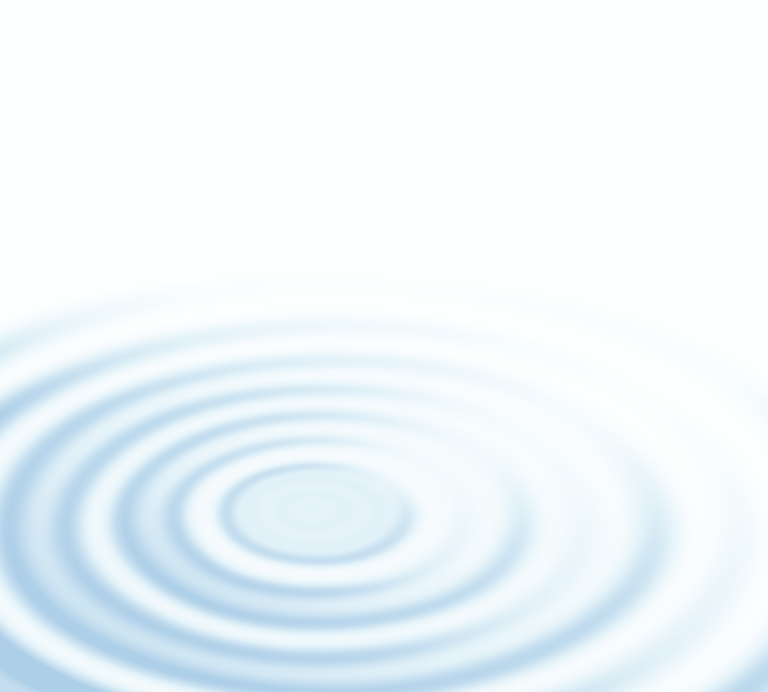
Give the GLSL for this background, as a Shadertoy shader.

```glsl
// Pale blue water ripples spreading in perspective beneath a white haze.

const vec3 WHITE = vec3(0.996, 1.0, 1.0);
const vec3 PALE_WATER = vec3(0.89, 0.95, 0.975);
const vec3 DEEP_WATER = vec3(0.68, 0.81, 0.91);

const float TAU = 6.28318;
const float ASPECT = 0.9023;
const int RING_COUNT = 7;

// Position on the water plane; larger circles slide toward the viewer.
vec2 toWaterPlane(vec2 p, vec2 centre, vec2 drift, float tilt) {
    vec2 q = (p - centre) * vec2(1.0, tilt);
    for (int i = 0; i < 4; i++) {
        q = (p - centre - drift * length(q)) * vec2(1.0, tilt);
    }
    return q;
}

float band(float x, float middle, float width) {
    float d = (x - middle) / width;
    return exp(-d * d);
}

// Small layered sines that keep the circles from being perfect.
float wobble(float angle, float radius) {
    return radius * (0.007 * sin(2.0 * angle + 9.0 * radius)
                   + 0.004 * sin(5.0 * angle - 17.0 * radius));
}

// Dark crests; every second one fades on the right.
float crests(float radius, float side, float right) {
    float strength = 0.08 + 0.62 * (1.0 - exp(-6.0 * side));
    float ink = 0.0;
    for (int i = 0; i < RING_COUNT; i++) {
        float n = float(i);
        float middle = 0.119 + 0.0705 * n + 0.00008 * n * n * n * n;
        float width = 0.015 + 0.0035 * n;
        float fading = i % 2 == 1 ? 1.0 - 0.65 * right : 1.0;
        ink += band(radius, middle, width) * strength * fading * (0.65 + 0.1 * n);
    }
    return ink;
}

// Shade between alternate crests, on the side away from the light.
float troughs(float radius, float side) {
    float wave = 0.5 + 0.5 * cos(TAU * (radius - 0.225) / 0.155);
    return 0.42 * wave * side * side * smoothstep(0.1, 0.2, radius)
         * (1.0 - smoothstep(0.54, 0.64, radius));
}

// Soft inner pool with faint ripples.
float pool(float radius) {
    float ripple = 0.24 + 0.035 * cos(TAU * radius / 0.042);
    return ripple * (1.0 - smoothstep(0.09, 0.15, radius));
}

vec3 waterColour(float ink) {
    vec3 colour = mix(WHITE, PALE_WATER, clamp(ink / 0.35, 0.0, 1.0));
    return mix(colour, DEEP_WATER, clamp((ink - 0.35) / 0.6, 0.0, 1.0));
}

void mainImage(out vec4 fragColor, in vec2 fragCoord) {
    vec2 p = fragCoord / iResolution.xy * vec2(1.0, ASPECT);

    vec2 q = toWaterPlane(p, vec2(0.405, 0.2396), vec2(0.06, -0.057), 1.93);
    float radius = length(q);
    vec2 dir = q / max(radius, 0.0001);
    radius += wobble(atan(dir.y, dir.x + 0.00001), radius);

    // Light arrives from the upper right.
    float side = 0.5 - 0.5 * dot(dir, vec2(0.755, 0.655));
    float right = smoothstep(0.0, 1.0, dir.x);

    // Gather the water shade.
    float ink = crests(radius, side, right) + troughs(radius, side) + pool(radius);
    ink += 0.1 * (1.0 - smoothstep(0.2, 0.55, radius));
    ink += 0.6 * smoothstep(0.51, 0.6, radius) * smoothstep(0.7, 0.95, side);

    // Distant water dissolves into haze.
    ink *= 1.0 - smoothstep(0.34, 0.57, p.y);
    fragColor = vec4(waterColour(ink), 1.0);
}
```
